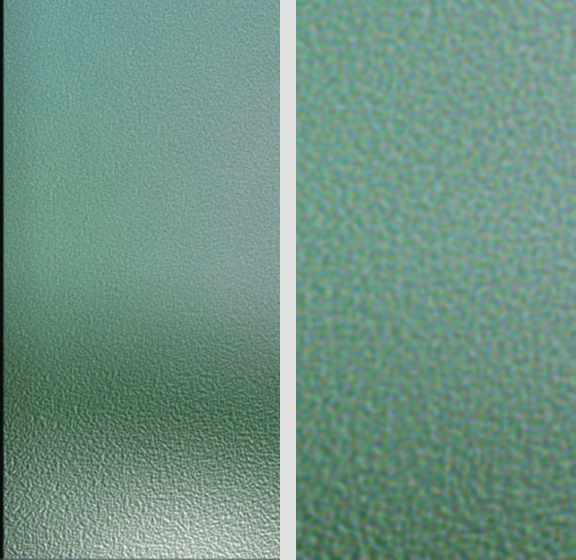
Left: the whole. Right: its middle third, enlarged.
Reproduce this texture procedurally as a Shadertoy shader.

```glsl
// A sheet of grained green leather under soft light: a smooth vertical colour
// ramp with a dark band and a low glow, embossed by warped gradient noise.
// Fine coloured speckle covers the sheet; a near-black gap runs down the left.

#define GRAIN_SCALE 92.0
#define WARP_AMOUNT 0.010
#define RELIEF_TOP 0.042
#define RELIEF_LOW 0.240
#define SPECKLE_SCALE 112.0
#define SPECKLE_AMOUNT 0.150
#define GAP_WIDTH 0.011

const vec3 TEAL = vec3(0.43, 0.62, 0.59);
const vec3 SAGE = vec3(0.43, 0.61, 0.53);
const vec3 MIST = vec3(0.51, 0.62, 0.60);
const vec3 SHADOW = vec3(0.28, 0.42, 0.32);
const vec3 LOWER = vec3(0.40, 0.51, 0.44);
const vec3 GLOW = vec3(0.74, 0.78, 0.75);
const vec3 GAP = vec3(0.03, 0.06, 0.05);

vec2 hashGradient(vec2 cell) {
    vec3 q = fract(cell.xyx * vec3(0.1031, 0.1030, 0.0973));
    q += dot(q, q.yzx + 33.33);
    float angle = 6.2832 * fract((q.x + q.y) * q.z);
    return vec2(cos(angle), sin(angle));
}

float gradientNoise(vec2 p) {
    vec2 i = floor(p), f = fract(p);
    vec2 u = f * f * f * (f * (f * 6.0 - 15.0) + 10.0);
    vec2 o = vec2(0.0, 1.0);
    float a = dot(hashGradient(i), f);
    float b = dot(hashGradient(i + o.yx), f - o.yx);
    float c = dot(hashGradient(i + o.xy), f - o.xy);
    float d = dot(hashGradient(i + o.yy), f - o.yy);
    return mix(mix(a, b, u.x), mix(c, d, u.x), u.y);
}

// Rounded pebbles with broader, softer folds beneath
float leatherHeight(vec2 p) {
    vec2 q = p * GRAIN_SCALE;
    float pebbles = gradientNoise(q);
    float folds = gradientNoise(q * 0.55 + 41.3);
    return pebbles + 0.5 * folds;
}

// Height difference along the light direction
float relief(vec2 p) {
    vec2 warp = vec2(gradientNoise(p * 9.0 + 7.0), gradientNoise(p * 9.0 + 63.0));
    vec2 q = p + WARP_AMOUNT * warp;
    // creases run upright on the left and flatten towards the right
    float lean = 0.25 + 0.75 * smoothstep(0.1, 0.9, p.x) + 0.5 * warp.y;
    vec2 lightStep = vec2(cos(lean), sin(lean)) * 0.32 / GRAIN_SCALE;
    return leatherHeight(q - lightStep) - leatherHeight(q + lightStep);
}

vec3 sheetColour(vec2 uv) {
    // upper sheet: teal at the top, sage to the left, misty to the right
    vec3 upper = mix(SAGE, TEAL, smoothstep(0.60, 0.98, uv.y));
    float mist = smoothstep(0.15, 1.0, uv.x) * (1.0 - 0.5 * smoothstep(0.75, 1.0, uv.y));
    upper = mix(upper, MIST, mist);
    // dark band, a little lower on the right
    float band = uv.y + 0.05 * (uv.x - 0.5);
    vec3 shade = mix(SHADOW, upper, smoothstep(0.25, 0.56, band) * 0.97 + 0.03);
    shade = mix(shade, LOWER, 1.0 - smoothstep(0.06, 0.29, band));
    // reflected glow at the foot
    vec2 g = (uv - vec2(0.68, -0.02)) / vec2(0.50, 0.15);
    shade = mix(shade, GLOW, 0.92 * exp(-dot(g, g)));
    return shade * mix(0.90, 1.0, smoothstep(0.0, 0.18, uv.x));
}

void mainImage(out vec4 fragColor, in vec2 fragCoord) {
    vec2 uv = fragCoord / iResolution.xy;
    vec2 p = fragCoord / iResolution.x;
    vec3 colour = sheetColour(uv);

    // Embossed grain, stronger towards the foot
    float depth = mix(RELIEF_LOW, RELIEF_TOP, smoothstep(0.04, 0.50, uv.y));
    float bump = relief(p);
    colour += depth * bump * vec3(1.0, 0.96, 0.94);
    colour += 0.5 * depth * pow(max(bump, 0.0), 2.0);

    // Broad mottling and fine colour speckle
    colour += 0.012 * gradientNoise(p * 7.0 + 19.0);
    vec2 s = p * SPECKLE_SCALE;
    vec3 speckle = vec3(gradientNoise(s + 11.7), gradientNoise(s + 57.1),
                        gradientNoise(s + 93.4));
    colour += SPECKLE_AMOUNT * speckle * vec3(1.0, 0.60, 1.1);

    // Dark gap on the left and a thin blue line along the foot
    float onSheet = smoothstep(GAP_WIDTH - 0.004, GAP_WIDTH + 0.007, p.x);
    colour = mix(GAP, colour, onSheet);
    float foot = 1.0 - smoothstep(0.002, 0.008, p.y);
    colour = mix(colour, vec3(0.25, 0.34, 0.42), 0.6 * foot);

    fragColor = vec4(clamp(colour, 0.0, 1.0), 1.0);
}
```
